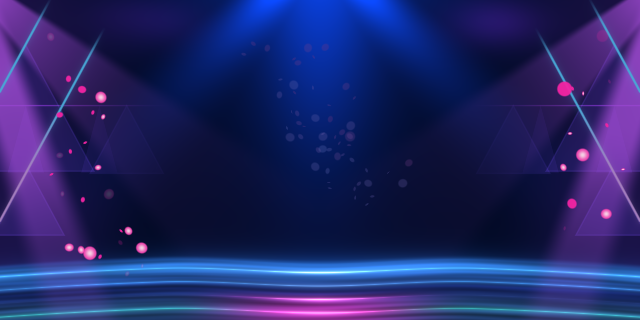
Write a WebGL 2 fragment shader that draws this background.

```glsl
#version 300 es
precision highp float;

uniform vec2 u_resolution;
out vec4 fragColor;

#define NAVY vec3(0.010, 0.035, 0.140)
#define SIDE_VIOLET vec3(0.10, 0.065, 0.26)
#define SPOT_BLUE vec3(0.025, 0.19, 0.64)
#define BEAM_PURPLE vec3(0.62, 0.29, 0.82)
#define CYAN vec3(0.28, 0.66, 0.84)
#define MAGENTA vec3(0.95, 0.14, 0.64)
#define GREEN vec3(0.18, 0.72, 0.55)
#define HORIZON 0.825
#define PANEL_SLOPE 0.54
#define CONFETTI 38
#define FLAKES 54

vec2 hash2(vec2 p) {
    p = vec2(dot(p, vec2(127.1, 311.7)), dot(p, vec2(269.5, 183.3)));
    return fract(sin(p) * 43758.5);
}

float gradientNoise(vec2 p) {
    vec2 i = floor(p), f = fract(p), u = f * f * (3.0 - 2.0 * f);
    vec2 e = vec2(0.0, 1.0);
    float a = dot(hash2(i) * 2.0 - 1.0, f);
    float b = dot(hash2(i + e.yx) * 2.0 - 1.0, f - e.yx);
    float c = dot(hash2(i + e.xy) * 2.0 - 1.0, f - e.xy);
    float d = dot(hash2(i + e.yy) * 2.0 - 1.0, f - e.yy);
    return mix(mix(a, b, u.x), mix(c, d, u.x), u.y);
}

// Soft cone of light from apex through target
float beam(vec2 q, vec2 apex, vec2 target, float width, float spread, float inner) {
    vec2 dir = normalize(target - apex), r = q - apex;
    float along = dot(r, dir);
    float across = abs(dot(r, vec2(-dir.y, dir.x)));
    return (1.0 - smoothstep(inner, 1.0, across / (width + spread * max(along, 0.0)))) * step(0.0, along);
}

float segment(vec2 q, vec2 a, vec2 b) {
    vec2 ab = b - a;
    return length(q - a - ab * clamp(dot(q - a, ab) / dot(ab, ab), 0.0, 1.0));
}

// Signed distance to an upright triangle
float triangle(vec2 q, vec2 apex, float base) {
    float side = (abs(q.x - apex.x) - PANEL_SLOPE * (q.y - apex.y)) / length(vec2(1.0, PANEL_SLOPE));
    return max(side, q.y - base);
}

// Faint fill with a thin rim
float panel(vec2 q, vec2 apex, float base, float px) {
    float d = triangle(q, apex, base);
    return 0.5 * smoothstep(px, -px, d) + 0.6 * smoothstep(0.001 + px, 0.0, abs(d));
}

// Rotated ellipse: x is coverage, y is its bright core
vec2 speck(vec2 r, float size, float squash, float angle, float px) {
    float c = cos(angle), s = sin(angle);
    float d = length(mat2(c, -s, s, c) * r * vec2(1.0, 1.0 / squash));
    return vec2(smoothstep(size + px, size - px, d), exp(-d * d / (size * size) * 2.0));
}

void main() {
    vec2 p = gl_FragCoord.xy / u_resolution * vec2(2.0, 1.0);
    p.y = 1.0 - p.y;
    float px = 1.0 / u_resolution.y;
    float c = abs(p.x - 1.0);
    vec2 q = vec2(1.0 - c, p.y);
    float haze = gradientNoise(p * vec2(3.0, 4.0));

    // Backdrop and blue top lights
    vec3 col = mix(SIDE_VIOLET, NAVY, smoothstep(0.0, 0.5, q.x + 0.08 * haze));
    col += SPOT_BLUE * 0.5 * exp(-c * c * 5.0 - p.y * 3.5);
    col += SPOT_BLUE * 0.6 * exp(-c * c * 32.0 - p.y * p.y * 3.6);
    float slant = beam(q, vec2(0.97, -0.15), vec2(0.50, 0.37), 0.05, 0.20, 0.0);
    col += SPOT_BLUE * 0.7 * slant * exp(-p.y * 4.0);
    vec2 cloud = (q - vec2(0.45, 0.07)) / vec2(0.16, 0.08);
    col += vec3(0.11, 0.03, 0.18) * exp(-dot(cloud, cloud)) * (1.0 + haze);

    // Triangular side panels
    float sideFade = smoothstep(0.55, 0.1, q.x);
    col += vec3(0.13, 0.08, 0.25) * (0.3 + 0.7 * sideFade) * (0.6 * panel(q, vec2(0.396, 0.33), 0.542, px)
        + panel(q, vec2(0.08, 0.14), 0.535, px) + panel(q, vec2(0.09, 0.53), 0.735, px));
    float facet = abs(fract(q.x / 0.23 + 0.15) - 0.5) * 0.46 - (q.y - 0.33) * PANEL_SLOPE;
    float band = smoothstep(0.33 - px, 0.33 + px, q.y) * smoothstep(0.54 + px, 0.54 - px, q.y);
    col += vec3(0.05, 0.025, 0.09) * band * smoothstep(px, -px, facet) * sideFade;
    col += vec3(0.26, 0.08, 0.32) * smoothstep(0.001 + px, 0.0, abs(q.y - 0.33)) * sideFade;

    // Curved floor
    float bend = 0.035 * c * c - 0.022 * smoothstep(0.0, 0.5, c);
    float depth = p.y - bend - HORIZON;
    float streak = gradientNoise(vec2(p.x * 2.0, depth * 90.0));
    vec3 floorCol = mix(vec3(0.12, 0.30, 0.58), vec3(0.06, 0.10, 0.32), smoothstep(0.025, 0.09, depth));
    vec3 nearCol = mix(vec3(0.52, 0.17, 0.55), vec3(0.11, 0.20, 0.38), smoothstep(0.0, 0.5, c));
    floorCol = mix(floorCol, nearCol, smoothstep(0.08, 0.14, depth)) * (1.0 + 0.7 * streak);
    col = mix(col, floorCol, smoothstep(-0.015, 0.015, depth));
    col += vec3(0.06, 0.20, 0.36) * exp(-abs(depth) * 36.0) * (0.3 + 0.7 * exp(-c * c * 4.0));

    // Purple stage beams, falling across the floor too
    float tall = beam(q, vec2(-0.08, 0.0), vec2(0.255, 1.0), 0.08, 0.055, 0.35);
    float wide = beam(q, vec2(-0.06, -0.04), vec2(0.50, 0.47), 0.03, 0.20, 0.65);
    float tallLight = tall * mix(0.82, 0.18, smoothstep(0.3, 0.95, p.y)) * (1.0 + 0.3 * haze);
    float wideLight = wide * 0.8 * exp(-3.2 * length(q));
    col = mix(col, BEAM_PURPLE, 1.0 - (1.0 - tallLight) * (1.0 - wideLight));

    // Light trails along the floor
    for (int i = 0; i < 4; i++) {
        float k = float(i);
        float d = abs(depth - 0.027 - 0.042 * k);
        vec3 outer = i < 2 ? CYAN : mix(GREEN, vec3(0.2, 0.25, 0.5), i == 2 ? 1.0 : 0.0);
        vec3 tint = mix(i < 2 ? vec3(0.4, 0.68, 0.88) : MAGENTA, outer, smoothstep(0.08, 0.45, c));
        float power = (i == 1 ? 0.42 : 0.55) * (i == 2 ? 0.25 + exp(-c * 6.0) : 1.0);
        col += tint * power * (exp(-d * 260.0) + 0.3 * exp(-d * 65.0));
        col += vec3(0.55) * exp(-d * 280.0 - c * c * 60.0) * (i == 1 ? 0.2 : 1.0);
    }

    // Neon side rods
    float rod = min(segment(q, vec2(0.325, 0.09), vec2(0.0, 0.69)), segment(q, vec2(0.156, 0.0), vec2(0.0, 0.286)));
    float rodLight = smoothstep(0.003 + px, 0.001, rod) + 0.3 * exp(-rod * 110.0);
    float rodFade = smoothstep(0.06, 0.22, p.y + 0.6 * (0.3 - q.x));
    vec3 rodTint = mix(CYAN, vec3(0.65, 0.5, 0.75), smoothstep(0.3, 0.55, p.y));
    col = mix(col, rodTint, clamp(rodLight * rodFade * 0.75, 0.0, 1.0));

    // Pink confetti on both sides
    for (int i = 0; i < CONFETTI; i++) {
        vec2 a = hash2(vec2(float(i), 3.0)), b = hash2(vec2(float(i), 8.0));
        bool onRight = i % 3 == 0;
        vec2 at = onRight ? vec2(1.74 + 0.24 * a.x, 0.1 + 0.66 * a.y)
            : vec2(0.05 + 0.27 * a.x + 0.15 * a.y, 0.1 + 0.78 * a.y);
        float size = mix(0.006, 0.023, b.x * b.x * b.x);
        vec2 s = speck(p - at, size, 0.5 + 0.5 * b.x, 6.28 * b.y, px);
        vec3 tint = mix(MAGENTA, vec3(1.0, 0.85, 0.92), s.y * step(0.5, b.y));
        col = mix(col, tint, s.x * (i % 4 == 1 ? 0.2 : 0.95));
    }

    // Faint drifting flakes in the middle
    for (int i = 0; i < FLAKES; i++) {
        vec2 a = hash2(vec2(float(i), 21.0)), b = hash2(vec2(float(i), 34.0));
        vec2 at = vec2(mix(0.88, 1.18, a.x), mix(0.2, 0.58, a.x)) + (vec2(a.y, b.x) - 0.5) * vec2(0.26, 0.2);
        vec2 s = speck(p - at, mix(0.005, 0.016, b.y * b.y), mix(0.25, 1.0, b.y), 6.28 * a.y, px);
        col = mix(col, mix(vec3(0.5, 0.2, 0.5), vec3(0.4, 0.45, 0.75), b.x), s.x * 0.26);
    }

    fragColor = vec4(clamp(col, 0.0, 1.0), 1.0);
}
```
